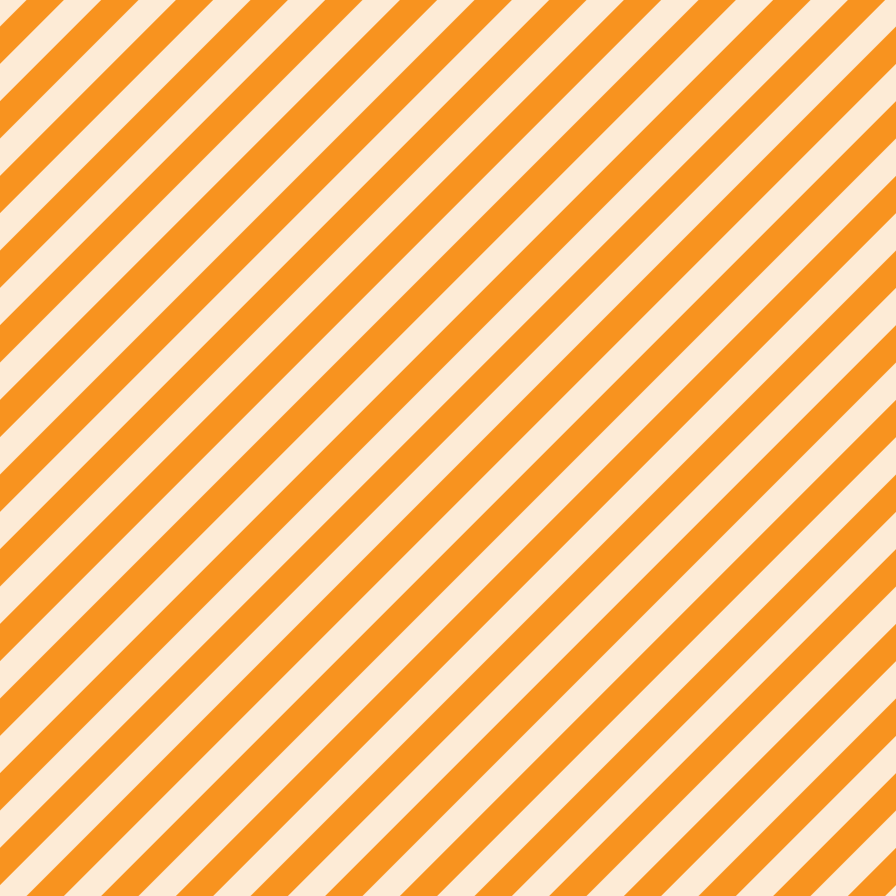
This pattern is drawn by a WebGL 1 fragment shader. Its source:

```glsl
precision highp float;
// Even diagonal stripes in orange on cream, rising to the right, twelve repeats each way.

uniform vec2 u_resolution;

// Coverage of a stripe half a period wide, centred on phase zero.
float stripe(float phase, float blur) {
  float edgeDistance = abs(fract(phase + 0.5) - 0.5) - 0.25;
  return 1.0 - smoothstep(-blur, blur, edgeDistance);
}

void main() {
  vec2 uv = gl_FragCoord.xy / u_resolution;
  vec3 cream = vec3(0.992, 0.920, 0.840);
  vec3 orange = vec3(0.973, 0.578, 0.120);

  // A whole number of periods along both axes keeps the tile seamless.
  float repeats = 12.0;
  float phase = repeats * (uv.x - uv.y) - 0.605;

  // About one pixel of softening, measured in stripe periods.
  float blur = repeats / min(u_resolution.x, u_resolution.y);

  gl_FragColor = vec4(mix(cream, orange, stripe(phase, blur)), 1.0);
}
```
